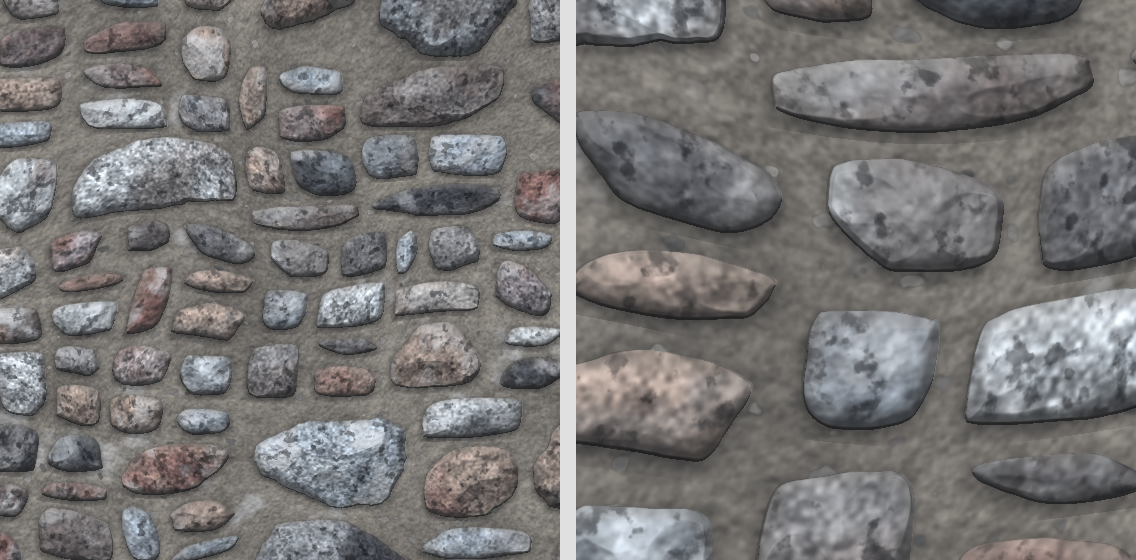
Left, the full canvas; right, a detail of the centre.
This texture is drawn by a Shadertoy shader. Its source:

```glsl
const vec2 WALL_LO = vec2(-0.17, -0.13);
const vec2 WALL_HI = vec2(1.21, 1.16);
const vec2 MAX_CELL = vec2(0.42, 0.27);
const float MIN_AREA = 0.0165;
const float SPLIT_CHANCE = 0.82;
const float JOINT = 0.008;
const float WARP = 0.075;
const float SEED = 17.0;
const vec2 SHADOW_SHIFT = vec2(0.002, 0.009);
const vec3 LIGHT = vec3(-0.22, 0.58, 0.78);
const vec3 HAZE = vec3(0.028, 0.034, 0.045);
const vec3 MORTAR = vec3(0.445, 0.425, 0.395);
const vec3 PALE = vec3(0.71, 0.72, 0.73);
const vec3 STONES[8] = vec3[8](
    vec3(0.63, 0.65, 0.665), vec3(0.48, 0.515, 0.55), vec3(0.45, 0.345, 0.325),
    vec3(0.53, 0.475, 0.44), vec3(0.24, 0.245, 0.26), vec3(0.46, 0.46, 0.465),
    vec3(0.38, 0.35, 0.34), vec3(0.53, 0.565, 0.60));

struct Cell { vec2 lo; vec2 hi; float id; };

float hash(vec2 p) {
    vec3 q = fract(p.xyx * 0.1031);
    q += dot(q, q.yzx + 33.33);
    return fract((q.x + q.y) * q.z);
}

float rnd(float id, float k) { return hash(vec2(id * 3.0 + SEED, k * 7.0 + 5.0)); }

float noise(vec2 p) {
    vec2 i = floor(p), f = fract(p);
    f = f * f * (3.0 - 2.0 * f);
    return mix(mix(hash(i), hash(i + vec2(1, 0)), f.x),
               mix(hash(i + vec2(0, 1)), hash(i + vec2(1, 1)), f.x), f.y);
}

float fbm(vec2 p) {
    float sum = 0.0, amp = 0.533;
    for (int i = 0; i < 4; i++) {
        sum += amp * noise(p);
        p = mat2(1.6, 1.2, -1.2, 1.6) * p + 11.3;
        amp *= 0.5;
    }
    return sum;
}

float smax(float a, float b, float k) {
    float h = max(k - abs(a - b), 0.0) / k;
    return max(a, b) + h * h * k * 0.25;
}

// Random halving of the wall down to the cell that holds p
Cell findCell(vec2 p) {
    Cell c = Cell(WALL_LO, WALL_HI, 1.0);
    for (int i = 0; i < 10; i++) {
        vec2 size = c.hi - c.lo;
        bool tooBig = size.x > MAX_CELL.x || size.y > MAX_CELL.y;
        bool splits = size.x * size.y > MIN_AREA && rnd(c.id, 1.0) < SPLIT_CHANCE;
        if (!tooBig && !splits) break;
        int axis = size.x > size.y * 1.45 ? 0 : 1;
        float cut = c.lo[axis] + size[axis] * mix(0.34, 0.66, rnd(c.id, 2.0));
        bool upper = p[axis] > cut;
        if (upper) c.lo[axis] = cut; else c.hi[axis] = cut;
        c.id = c.id * 2.0 + (upper ? 1.0 : 0.0);
    }
    return c;
}

// x: distance to the stone outline, y: surface height
vec2 stone(vec2 p, Cell c) {
    vec2 halfSize = 0.5 * (c.hi - c.lo);
    vec2 q = p - 0.5 * (c.lo + c.hi);
    vec2 border = halfSize - abs(q);
    float turn = (rnd(c.id, 3.0) - 0.5) * 0.9;
    q = mat2(cos(turn), -sin(turn), sin(turn), cos(turn)) * q;
    vec2 radius = halfSize * mix(0.68, 1.04, sqrt(rnd(c.id, 4.0)));
    float scale = min(radius.x, radius.y);
    vec2 u = q / radius;

    // Rounded block chipped by random planes
    float square = pow(rnd(c.id, 5.0), 3.0);
    float n = mix(2.2, 5.0, square);
    vec2 a = pow(abs(u) + 1e-4, vec2(n));
    float r = pow(a.x + a.y, 1.0 / n);
    float crown = 1.0;
    for (int i = 0; i < 6; i++) {
        float k = float(i);
        float angle = (k + rnd(c.id, 10.0 + k)) * 1.0472;
        float side = dot(u, vec2(cos(angle), sin(angle)));
        float reach = mix(0.68, 1.1, rnd(c.id, 20.0 + k));
        r = smax(r, side / mix(reach, 1.08, square), 0.08);
        crown = min(crown, 1.12 - side * mix(0.1, 1.05, rnd(c.id, 30.0 + k)));
    }
    r += (fbm(p * 20.0 + c.id) - 0.5) * 0.26;
    float d = smax((r - 1.0) * scale, JOINT - min(border.x, border.y), 0.015);

    float rim = clamp(-d / scale, 0.0, 1.0);
    float dome = sqrt(1.0 - pow(1.0 - rim, 2.8));
    float height = d < 0.0 ? scale * 0.55 * min(dome, crown) : 0.0;
    float rough = d < 0.0 ? 1.0 : 0.7;
    height += rough * (0.008 * fbm(p * 42.0) + 0.0013 * noise(p * 190.0));
    return vec2(d, height);
}

vec3 mortarColor(vec2 p) {
    vec3 col = MORTAR * (0.78 + 0.44 * fbm(p * 7.0 + 3.0));
    col *= 0.78 + 0.26 * fbm(p * 95.0) + 0.18 * noise(p * 270.0);
    col = mix(col, PALE, 0.5 * smoothstep(0.66, 0.8, fbm(p * 11.0 + 40.0)));
    // Scattered pebbles
    vec2 g = p * 34.0, i = floor(g);
    vec2 offset = 0.3 + 0.4 * vec2(hash(i + 4.1), hash(i + 9.7));
    float size = mix(0.05, 0.24, pow(hash(i + 2.3), 3.0));
    float d = length((fract(g) - offset) * vec2(0.85, 1.1)) + 0.22 * (noise(g * 6.0) - 0.5) - size;
    float keep = step(hash(i + 6.6), 0.4);
    col *= 1.0 - 0.15 * keep * smoothstep(0.1, 0.0, d);
    vec3 pebble = mix(vec3(0.3), vec3(0.6, 0.59, 0.57), hash(i + 8.2));
    return mix(col, pebble, 0.8 * keep * smoothstep(0.06, -0.04, d));
}

vec3 stoneColor(vec2 p, float id) {
    vec3 base = STONES[int(rnd(id, 40.0) * 7.999)];
    vec3 tint = STONES[int(rnd(id, 41.0) * 7.999)];
    vec2 s = p + rnd(id, 42.0) * 9.0;
    vec3 col = mix(base, tint, 0.6 * smoothstep(0.42, 0.66, fbm(s * 10.0)));
    float grain = mix(0.2, 0.6, rnd(id, 43.0));
    col *= 1.0 + grain * (noise(s.yx * 230.0) - 0.5) + 0.7 * (fbm(s * 60.0) - 0.5);
    col = mix(col, PALE, 0.75 * rnd(id, 44.0) * smoothstep(0.48, 0.68, fbm(s * 26.0)));
    return col * (1.0 - 0.4 * smoothstep(0.58, 0.74, fbm(s * 85.0 + 5.0)));
}

void mainImage(out vec4 fragColor, in vec2 fragCoord) {
    vec2 uv = fragCoord / iResolution.y;
    vec2 p = uv + WARP * (vec2(noise(uv * 3.7 + 7.0), noise(uv * 3.7 + 31.0)) - 0.5);
    Cell c = findCell(p);
    vec2 here = stone(p, c);

    // Relief lighting
    float e = 0.0016;
    vec2 slope = vec2(stone(p + vec2(e, 0), c).y, stone(p + vec2(0, e), c).y) - here.y;
    vec3 normal = normalize(vec3(-clamp(slope / e, -1.5, 1.5), 1.0));
    float light = 0.44 + 0.76 * max(dot(normal, normalize(LIGHT)), 0.0);

    // Dark seam and soft shadow under each stone
    float shadow = smoothstep(0.007, -0.008, stone(p + SHADOW_SHIFT, c).x);
    float seam = exp(-max(here.x, 0.0) * 200.0);
    vec3 ground = mortarColor(p) * (1.0 - 0.3 * shadow) * (1.0 - 0.16 * seam);

    float dust = smoothstep(-0.014, 0.0, here.x) * 0.35;
    vec3 rock = mix(stoneColor(p, c.id), MORTAR, dust);
    float edge = 1.2 / iResolution.y;
    vec3 col = mix(rock, ground, smoothstep(-edge, edge, here.x)) * light + HAZE;
    fragColor = vec4(clamp(col, 0.0, 1.0), 1.0);
}
```
